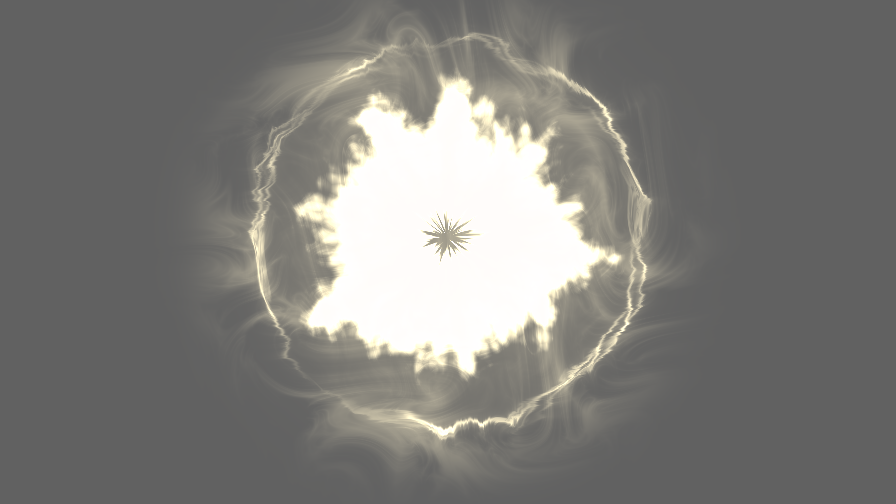
Reproduce this background procedurally as a Shadertoy shader.

```glsl
// A burst of pale fire on grey: a white disc with a dark spiky heart, inside a thin ring.
// Polar cellular noise shapes the flames and spikes; warped layered sines make the wisps.
// Light is summed as one intensity, then tinted from grey through cream to white.

const float TAU = 6.2831853;
const vec2 CENTER = vec2(-0.002, 0.03);      // from mid canvas, in canvas heights
const vec3 BACKDROP = vec3(0.38);
const vec3 GLOW_TINT = vec3(1.0, 0.92, 0.68);
const vec3 HOT_WHITE = vec3(1.0, 0.99, 0.98);
const float DISC_RADIUS = 0.238;
const float HOLE_RADIUS = 0.037;
const float RING_RADIUS = 0.381;
const float RING_WIDTH = 0.0035;
const int STRANDS = 5;
const int FLARES = 8;
// Each flare: direction in degrees, extra reach, angular width in radians
const vec3 FLARE[FLARES] = vec3[](
    vec3(88.0, 0.075, 0.10), vec3(120.0, 0.055, 0.12),
    vec3(47.0, 0.035, 0.16), vec3(-9.0, 0.065, 0.18),
    vec3(-40.0, 0.02, 0.15), vec3(-80.0, 0.04, 0.12),
    vec3(212.0, 0.09, 0.13), vec3(167.0, 0.045, 0.24));

vec2 hash2(vec2 p) {
    return fract(sin(vec2(dot(p, vec2(127.1, 311.7)), dot(p, vec2(269.5, 183.3)))) * 4375.85);
}

// Distance to the nearest scattered point; repeats along x every period cells
float cellular(vec2 p, float period) {
    vec2 cell = floor(p);
    float nearest = 2.0;
    for (int y = -1; y <= 1; y++)
        for (int x = -1; x <= 1; x++) {
            vec2 id = cell + vec2(x, y);
            vec2 wrapped = vec2(mod(id.x, period), id.y);
            nearest = min(nearest, length(id + hash2(wrapped) - p));
        }
    return nearest;
}

// Ridged sines, turned and warped at every layer; about 0 to 1
float filaments(vec2 p) {
    float sum = 0.0, amp = 0.5;
    for (int i = 0; i < 6; i++) {
        p = mat2(0.8, 0.6, -0.6, 0.8) * p * 1.65 + 1.7;
        p += 0.8 * sin(p.yx * 1.2 + float(i));
        float ridge = 1.0 - 0.5 * abs(sin(p.x) + sin(p.y));
        sum += amp * ridge * ridge;
        amp *= 0.62;
    }
    return sum / 1.24;
}

// Smooth bump around a direction, in radians
float lobe(float angle, float direction, float width) {
    float offset = mod(angle - direction + TAU * 0.5, TAU) - TAU * 0.5;
    return exp(-offset * offset / (width * width));
}

float discLight(float r, float angle, float wisps) {
    float turn = angle / TAU;
    float flames = cellular(vec2(turn * 36.0, r * 17.0), 36.0);
    float licks = cellular(vec2(turn * 76.0 + 0.5, r * 32.0), 76.0);
    float edge = DISC_RADIUS;
    for (int i = 0; i < FLARES; i++)
        edge += FLARE[i].y * lobe(angle, radians(FLARE[i].x), FLARE[i].z);
    edge += 0.05 * (0.5 - flames) + 0.03 * (0.45 - licks) + 0.09 * (wisps - 0.42);
    float body = 0.68 * smoothstep(-0.025, 0.035, edge - r);
    float heat = max(edge - r, 0.0) * 6.0 + 0.3 * (wisps - 0.4);
    return body * (1.0 + max(heat, -0.2));
}

float holeMask(float r, float angle) {
    float turn = angle / TAU;
    float spikes = cellular(vec2(turn * 23.0, r * 9.0), 23.0);
    float needles = cellular(vec2(turn * 52.0, r * 14.0), 52.0);
    float edge = HOLE_RADIUS + 0.06 * (spikes - 0.4) + 0.035 * (needles - 0.4);
    return smoothstep(-0.014, 0.018, r - edge);
}

float ringLight(float r, float angle, float wisps) {
    float lowerRight = lobe(angle, -0.95, 0.7);
    float arcs = 0.1 + 0.5 * lowerRight + 0.2 * lobe(angle, 0.5, 0.75)
        + 0.24 * lobe(angle, 3.1, 0.6) + 0.4 * lobe(angle, 2.06, 0.1);
    float light = 0.0;
    for (int i = 0; i < STRANDS; i++) {
        float k = float(i);
        float wobble = 0.011 * sin(angle * (2.0 + k) + k * 2.4)
            + 0.004 * sin(angle * (9.0 + 2.0 * k) + k * 4.1);
        float d = r - RING_RADIUS - wobble - 0.035 * (wisps - 0.42);
        float fade = 0.5 + 0.5 * sin(angle * (3.0 + k) + k * 1.9);
        light += fade * (exp(-d * d / (RING_WIDTH * RING_WIDTH)) + 0.2 * exp(-abs(d) * 70.0));
    }
    return light * arcs * (0.35 + 0.9 * wisps);
}

void mainImage(out vec4 fragColor, in vec2 fragCoord) {
    vec2 p = (fragCoord - 0.5 * iResolution.xy) / iResolution.y - CENTER;
    float r = length(p);
    float angle = atan(p.y, p.x);
    float wisps = filaments(p * 7.0 + 2.0);
    float fineWisps = filaments(p * 13.0 - 5.0);

    // Cloud between disc and ring, then faint smoke beyond
    float cloud = smoothstep(0.43, 0.25, r) * (0.06 + 0.32 * wisps * fineWisps);
    float smoke = exp(-pow((r - 0.39) / 0.085, 2.0)) * smoothstep(0.25, 0.8, wisps) * 0.2;
    float halo = 0.05 * exp(-pow(r / 0.42, 4.0));

    float light = discLight(r, angle, mix(wisps, fineWisps, 0.5));
    light = mix(0.1, light, holeMask(r, angle));
    light += cloud + smoke + halo + ringLight(r, angle, fineWisps);

    vec3 color = min(BACKDROP + GLOW_TINT * light, 1.0);
    color = mix(color, HOT_WHITE, smoothstep(0.75, 1.5, light));
    fragColor = vec4(color, 1.0);
}
```
